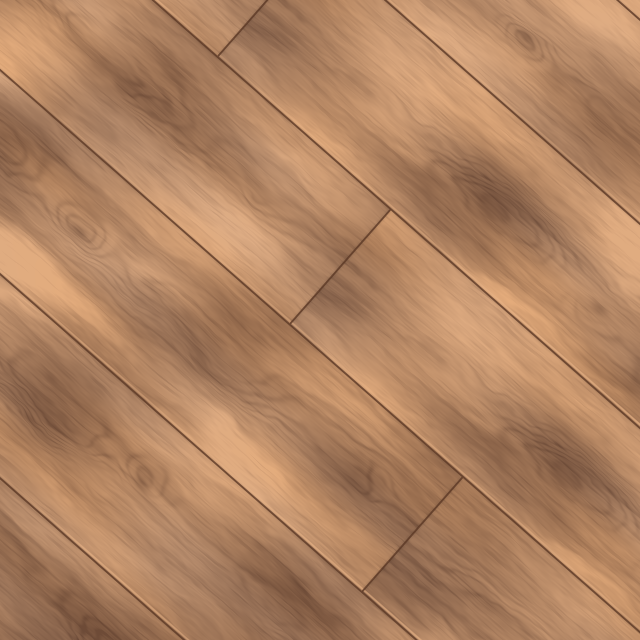
Give the GLSL for this texture, as a WebGL 1 fragment shader.

```glsl
precision highp float;
uniform vec2 u_resolution;

#define PLANK vec2(1.443, 0.2396)
#define ORIGIN vec2(0.6745, 0.082)
#define ROW_SHIFT 0.3607
#define TILT 0.721
#define SEAM_HALF_WIDTH 0.0013
#define KNOT vec2(0.716, 0.137)
#define RING_DENSITY 48.0
#define LIGHT_PERIOD 0.4036
#define DARK_WOOD vec3(0.425, 0.295, 0.22)
#define PALE_WOOD vec3(0.885, 0.685, 0.515)
#define SEAM_COLOR vec3(0.36, 0.22, 0.145)
#define BEVEL_COLOR vec3(0.92, 0.71, 0.53)

float hash(vec2 p) {
  vec3 a = fract(p.xyx * 0.1031);
  a += dot(a, a.yzx + 33.33);
  return fract((a.x + a.y) * a.z);
}

float noise(vec2 p) {
  vec2 i = floor(p), f = fract(p);
  f = f * f * (3.0 - 2.0 * f);
  return mix(mix(hash(i), hash(i + vec2(1, 0)), f.x),
             mix(hash(i + vec2(0, 1)), hash(i + vec2(1, 1)), f.x), f.y);
}

float fbm(vec2 p) {
  float sum = 0.0, gain = 0.5;
  for (int i = 0; i < 4; i++) {
    sum += gain * noise(p);
    p = p * 2.03 + 17.1;
    gain *= 0.5;
  }
  return sum / 0.9375;
}

float bump(vec2 p, vec2 center, vec2 radius) {
  vec2 d = (p - center) / radius;
  return exp(-dot(d, d));
}

// Brightness of the wood: x runs along the plank, y across it
float woodTone(vec2 q, float seed) {
  vec2 warp = vec2(fbm(q * vec2(7.0, 16.0) + seed),
                   fbm(q * vec2(8.0, 18.0) + seed + 40.0)) - 0.5;
  vec2 f = q + warp * vec2(0.12, 0.05);

  // Arched figure along the heart of the plank
  float eyes = 0.0;
  for (int i = 0; i < 3; i++) {
    float n = float(i);
    eyes += bump(f, vec2(0.466 + 0.47 * n, 0.125 + 0.02 * sin(n * 2.4)), vec2(0.15, 0.04));
  }
  float smudge = bump(f, vec2(0.16, 0.13), vec2(0.055, 0.02));
  vec2 knotAt = KNOT + vec2(0.04 * (hash(vec2(seed, 3.0)) - 0.5), 0.0);
  vec2 nearKnot = q + warp * 0.04;
  float knot = bump(nearKnot, knotAt, vec2(0.052, 0.034));
  float core = bump(nearKnot, knotAt, vec2(0.015, 0.011));
  float heart = smoothstep(0.03, 0.12, f.y) * (1.0 - 0.6 * smoothstep(0.17, 0.23, f.y));

  // Growth rings follow the contours of a warped height field
  float height = f.y * RING_DENSITY + 2.0 * noise(f * vec2(3.0, 10.0) + seed)
               + 5.0 * eyes + 4.0 * knot + 1.5 * smudge;
  float rings = pow(0.5 + 0.5 * sin(6.2832 * height), 2.5);
  float ringFade = (0.2 + 0.8 * heart) * smoothstep(0.25, 0.75, noise(q * vec2(10.0, 30.0) + seed));

  // Broad streaks, then sparse thin fibers and short pores
  float streak = fbm(f * vec2(4.0, 26.0) + seed + 9.0) - 0.5;
  vec2 grain = q + vec2(0.0, 0.012 * warp.y);
  float fiber = smoothstep(0.55, 0.95, noise(grain * vec2(16.0, 330.0) + seed));
  float pores = noise(grain * vec2(55.0, 440.0) + seed + 70.0) - 0.5;

  return 0.77 - 0.2 * heart - 0.08 * eyes - 0.1 * knot - 0.26 * core - 0.15 * smudge
       - 0.13 * rings * ringFade + 0.54 * streak - 0.1 * fiber + 0.09 * pores;
}

void main() {
  vec2 p = gl_FragCoord.xy / u_resolution;
  p.y = 1.0 - p.y;
  float pixel = 1.0 / min(u_resolution.x, u_resolution.y);

  // Tilted planks, each row shifted by a fixed step
  vec2 dir = vec2(cos(TILT), sin(TILT));
  vec2 board = vec2(dot(p, dir), dot(p, vec2(-dir.y, dir.x))) - ORIGIN;
  float row = floor(board.y / PLANK.y);
  board.x -= (row + 1.0) * ROW_SHIFT;
  vec2 id = vec2(floor(board.x / PLANK.x), row);
  vec2 local = fract(board / PLANK) * PLANK;

  // Every second plank in a row is turned end for end
  vec2 q = mod(id.x, 2.0) > 0.5 ? PLANK - local : local;
  float seed = floor(60.0 * hash(id + 21.0));
  float tone = woodTone(q, seed) + 0.06 * (hash(id + 5.0) - 0.5);

  // Soft bands of light and shade across the floor
  float sweep = dot(p, vec2(0.46, 0.89)) + 0.12 * (noise(p * 3.0) - 0.5);
  tone -= 0.17 * cos(6.2832 * (sweep - 0.241) / LIGHT_PERIOD);
  tone -= 0.26 * (1.0 - smoothstep(0.0, 0.42, distance(p, vec2(0.0, 1.0))));
  tone -= 0.1 * smoothstep(0.7, 1.0, p.y);

  vec3 color = mix(DARK_WOOD, PALE_WOOD, clamp(tone, 0.0, 0.97));
  float warmth = noise(q * vec2(5.0, 18.0) + seed + 31.0);
  color *= mix(vec3(0.99, 1.0, 1.03), vec3(1.03, 1.0, 0.95), warmth);

  // Thin seams with a lit bevel on one side
  vec2 edge = min(local, PLANK - local);
  float seamDistance = min(edge.x, edge.y);
  float seam = 1.0 - smoothstep(SEAM_HALF_WIDTH - 0.5 * pixel, SEAM_HALF_WIDTH + 0.7 * pixel, seamDistance);
  float shadow = 1.0 - smoothstep(0.0, 0.006, seamDistance);
  float bevelDistance = abs(PLANK.y - local.y - 0.0042);
  float bevel = 1.0 - smoothstep(0.0004, 0.001 + pixel, bevelDistance);
  color *= 1.0 - 0.08 * shadow;
  color = mix(color, BEVEL_COLOR, bevel * (0.2 + 0.5 * noise(board * 7.0 + 50.0)));
  color = mix(color, SEAM_COLOR, 0.8 * seam);

  gl_FragColor = vec4(color, 1.0);
}
```
